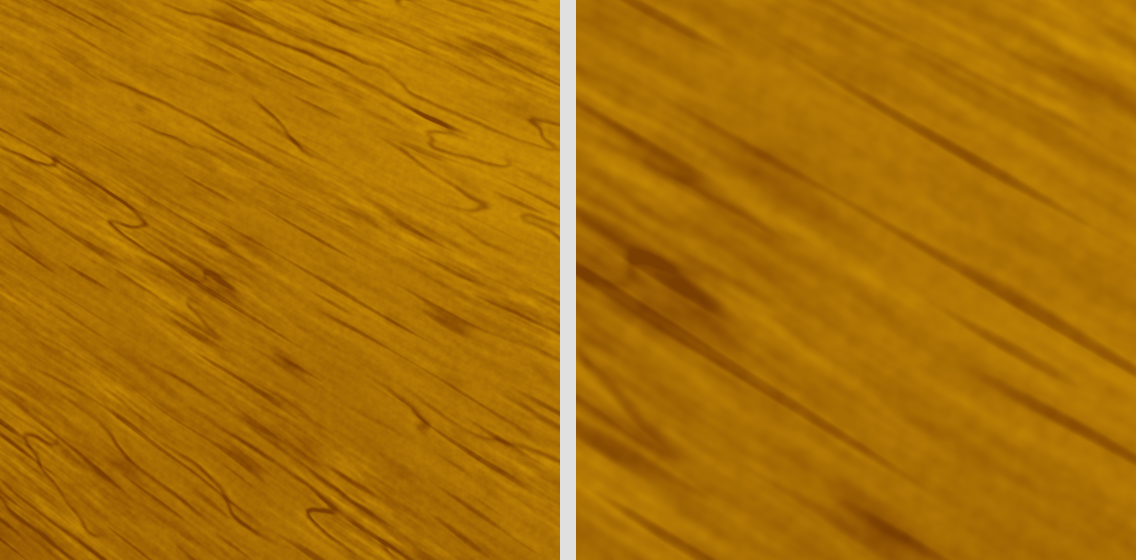
Left, the full canvas; right, a detail of the centre.
Reproduce this texture procedurally as a Shadertoy shader.

```glsl
// Varnished golden oak: slanting fibres, broken dark growth rings and small hooks.
const vec3 DARK_GRAIN = vec3(0.525, 0.290, 0.008);
const vec3 GOLD_WOOD = vec3(0.742, 0.512, 0.016);
const float GRAIN_ANGLE = -0.53;            // radians, falling to the right
const float FAN = -0.25;                    // spreads the grain directions
const float BASE_TONE = 0.74;               // 0 is dark grain, 1 is bright gold
const vec2 LIGHT_SLOPE = vec2(0.25, 0.38);  // brighter to the upper right
const float PATCH_DEPTH = 0.24;
const float RING_RATE = 15.0;
const float RING_WIDTH = 0.0042;
const float RING_DEPTH = 1.0;
const float RIM_GLOW = 0.24;
const float FIBRE_DEPTH = 0.40;
const float PORE_DEPTH = 0.60;
const float SMUDGE_DEPTH = 0.30;
const float GRIT_DEPTH = 0.13;

vec2 hashGradient(vec2 cell) {
    vec3 h = fract(cell.xyx * vec3(0.1031, 0.1030, 0.0973));
    h += dot(h, h.yzx + 33.33);
    float angle = 6.2832 * fract((h.x + h.y) * h.z);
    return vec2(cos(angle), sin(angle));
}

// Gradient noise, centred on zero
float noise(vec2 p) {
    vec2 i = floor(p), f = p - i;
    vec2 w = f * f * f * (f * (f * 6.0 - 15.0) + 10.0);
    vec2 e = vec2(1.0, 0.0);
    float a = dot(hashGradient(i), f);
    float b = dot(hashGradient(i + e), f - e);
    float c = dot(hashGradient(i + e.yx), f - e.yx);
    float d = dot(hashGradient(i + 1.0), f - 1.0);
    return mix(mix(a, b, w.x), mix(c, d, w.x), w.y);
}

// Height whose level lines are the growth rings; its folds make the hooks
float ringHeight(vec2 g) {
    return RING_RATE * g.y
        + 1.7 * noise(g * vec2(1.8, 8.0) + 17.0)
        + 0.95 * noise(g * vec2(4.0, 23.0) + 41.0)
        + 0.12 * noise(g * vec2(20.0, 45.0) + 73.0);
}

// Distance to the nearest ring, shortened along the grain so hook tips thicken
float ringDistance(vec2 g) {
    const float STEP = 0.002;
    float h = ringHeight(g);
    vec2 slope = vec2(ringHeight(g + vec2(STEP, 0.0)) - h,
                      ringHeight(g + vec2(0.0, STEP)) - h) / STEP;
    return abs(fract(h) - 0.5) / max(length(slope * vec2(0.6, 1.0)), 9.0);
}

// Thin streaks that run along the grain
float fibres(vec2 g) {
    float clumps = 0.5 + 1.0 * smoothstep(-0.2, 0.4, noise(g * vec2(2.0, 9.0) + 5.0));
    float streaks = 0.75 * noise(g * vec2(4.5, 48.0) + 11.0)
                  + 0.85 * noise(g * vec2(9.0, 92.0) + 29.0)
                  + 0.50 * noise(g * vec2(28.0, 160.0) + 53.0);
    return streaks * clumps;
}

void mainImage(out vec4 fragColor, in vec2 fragCoord) {
    vec2 p = (fragCoord - 0.5 * iResolution.xy) / min(iResolution.x, iResolution.y);

    // Grain frame: x along the fibres, y across them
    float c = cos(GRAIN_ANGLE), s = sin(GRAIN_ANGLE);
    vec2 g = vec2(c * p.x + s * p.y, c * p.y - s * p.x);
    g.y *= 1.0 + FAN * g.x;
    g.y += 0.010 * noise(g * vec2(4.0, 5.0) + 61.0);

    // Light falloff, broad patches, fibres and varnish grit
    float tone = BASE_TONE + dot(p, LIGHT_SLOPE);
    tone += PATCH_DEPTH * noise(g * vec2(1.8, 6.0) + 83.0);
    tone += FIBRE_DEPTH * fibres(g);
    tone += GRIT_DEPTH * (noise(p * 75.0) + 0.7 * noise(p * 140.0 + 31.0));

    // Broken rings with a bright rim
    float d = ringDistance(g) / RING_WIDTH;
    float presence = smoothstep(-0.02, 0.28, noise(g * vec2(2.6, 9.0) + 97.0));
    presence *= 0.75 + 0.9 * noise(g * vec2(9.0, 30.0) + 7.0);
    tone += presence * (RIM_GLOW * exp(-d * d * 0.14) - RING_DEPTH * exp(-d * d));

    // Thin dark pores and soft smudges
    float smudge = smoothstep(0.26, 0.58, noise(g * vec2(7.0, 28.0) + 37.0));
    float pores = smoothstep(0.22, 0.52, noise(g * vec2(5.0, 66.0) + 59.0));
    tone -= SMUDGE_DEPTH * smudge + PORE_DEPTH * pores;

    fragColor = vec4(mix(DARK_GRAIN, GOLD_WOOD, clamp(tone, -0.2, 1.2)), 1.0);
}
```
